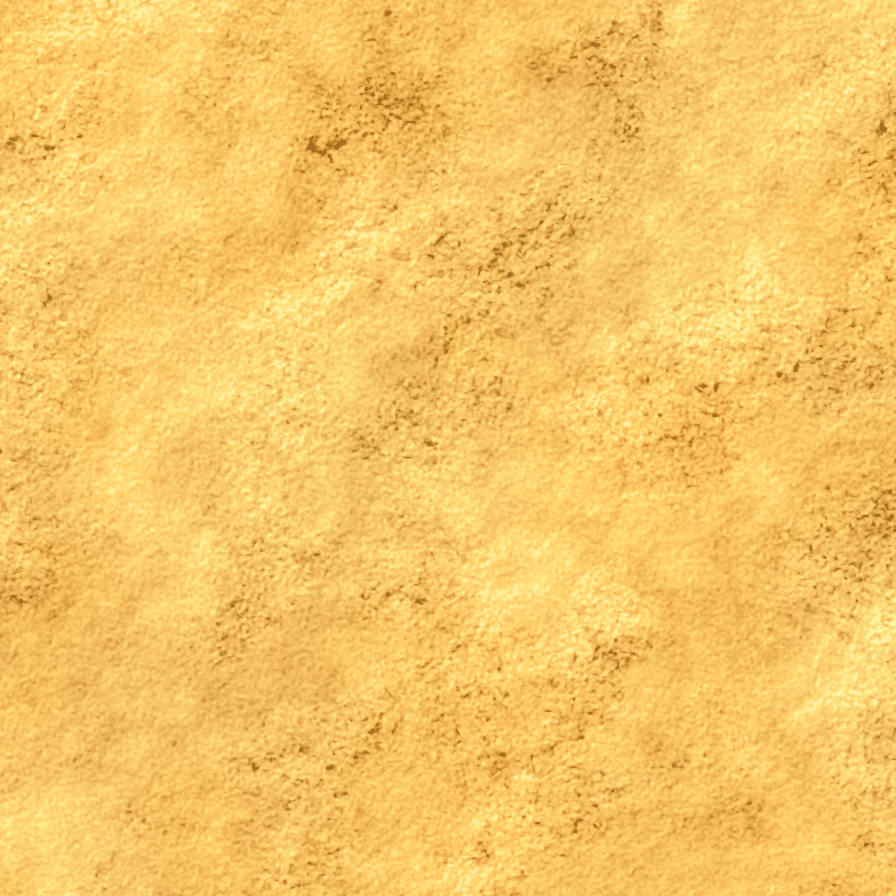
A Shadertoy shader for this texture:

```glsl
// Golden sandstone plaster: diagonal cloudy mottling, crisp fine grain and scattered dark flecks.

const vec3 PALETTE[8] = vec3[8](
    vec3(0.66, 0.43, 0.12), vec3(0.82, 0.58, 0.22),
    vec3(0.90, 0.67, 0.30), vec3(0.95, 0.73, 0.36),
    vec3(0.98, 0.78, 0.40), vec3(1.00, 0.83, 0.44),
    vec3(1.00, 0.88, 0.49), vec3(1.00, 0.94, 0.62));

const float BASE_TONE       = 4.36;  // position along the palette
const float STREAK_ANGLE    = 0.68;  // radians from horizontal
const float CLOUD_CONTRAST  = 2.5;
const float MOTTLE_CONTRAST = 2.0;
const float RELIEF_CONTRAST = 1.75;
const float GRAIN_CONTRAST  = 1.1;
const float CRACK_DEPTH     = 1.9;
const float FLECK_DEPTH     = 2.0;
const float TINT_AMOUNT     = 0.04;
const vec2  LIGHT_STEP      = vec2(-0.0009, 0.0014);

// Integer hash, result in -1..1
float hash(vec2 cell) {
    uvec2 q = uvec2(ivec2(cell)) * uvec2(1597u, 3813u);
    uint h = (q.x ^ (q.y << 8)) * 74531u + q.y;
    h = (h ^ (h >> 15)) * 48271u;
    h = (h ^ (h >> 13)) * 69621u;
    h ^= h >> 16;
    return float(h & 65535u) / 32767.5 - 1.0;
}

// Smooth value noise, result in -1..1
float noise(vec2 p) {
    vec2 cell = floor(p);
    vec2 f = fract(p);
    f = f * f * (3.0 - 2.0 * f);
    float low  = mix(hash(cell), hash(cell + vec2(1, 0)), f.x);
    float high = mix(hash(cell + vec2(0, 1)), hash(cell + vec2(1, 1)), f.x);
    return mix(low, high, f.y);
}

mat2 rotation(float a) {
    float c = cos(a), s = sin(a);
    return mat2(c, -s, s, c);
}

float fbm(vec2 p) {
    float sum = 0.0, amplitude = 0.5;
    for (int i = 0; i < 4; i++) {
        sum += amplitude * noise(p);
        p = rotation(0.45) * p * 2.03 + 17.3;
        amplitude *= 0.5;
    }
    return sum;
}

// Fine surface height of the grains
float grainHeight(vec2 p) {
    return 0.4 * noise(p * vec2(105.0, 140.0) + 31.0)
         + 0.6 * noise(rotation(0.6) * p * 235.0 + 57.0);
}

vec3 paletteColor(float tone) {
    float t = clamp(tone, 0.0, 6.999);
    int i = int(t);
    return mix(PALETTE[i], PALETTE[i + 1], fract(t));
}

void mainImage(out vec4 fragColor, in vec2 fragCoord) {
    vec2 uv = fragCoord / iResolution.y;
    mat2 toStreak = transpose(rotation(-STREAK_ANGLE));
    vec2 p = toStreak * uv;

    // Broad clouds and mid-sized mottling, stretched along the streaks
    vec2 warp = 0.03 * vec2(fbm(uv * 11.0 + 3.0), fbm(uv * 11.0 + 41.0));
    float clouds = fbm((p + warp) * vec2(4.6, 7.2) + 8.0);
    float mottle = fbm((p + warp) * vec2(24.0, 38.0) + 73.0);

    // Patches where the surface is rough
    float rough = smoothstep(-0.35, 0.4, fbm((p + warp) * vec2(7.0, 10.0) + 120.0) - 0.2 * clouds);

    // Lit grain
    vec2 lightStep = toStreak * LIGHT_STEP;
    float relief = grainHeight(p - lightStep) - grainHeight(p + lightStep);
    float grain = noise(rotation(1.1) * p * 290.0 + 211.0);

    // Short crumbling cracks, broken by a finer noise
    vec2 crackPoint = uv + 0.008 * vec2(fbm(uv * 80.0), fbm(uv * 80.0 + 91.0));
    float crack = 1.0 - smoothstep(0.05, 0.22, abs(noise(crackPoint * vec2(44.0, 62.0) + 15.0)));
    crack *= smoothstep(0.1, 0.5, noise(uv * 125.0 + 133.0));

    // Small dark flecks, single and clustered
    float fleck = smoothstep(0.3, 0.7, noise(crackPoint * vec2(145.0, 195.0) + 19.0));

    float tone = BASE_TONE
        + CLOUD_CONTRAST * clouds
        + MOTTLE_CONTRAST * mottle
        + mix(0.8, 1.2, rough) * (RELIEF_CONTRAST * relief + GRAIN_CONTRAST * grain)
        - rough * CRACK_DEPTH * crack
        - mix(0.25, 1.0, rough) * FLECK_DEPTH * fleck;

    // Slow drift between orange and yellow
    float tint = TINT_AMOUNT * fbm(uv * 4.0 + 260.0);
    vec3 color = paletteColor(tone) + tint * vec3(-0.3, 0.5, 0.9);
    fragColor = vec4(clamp(color, 0.0, 1.0), 1.0);
}
```
